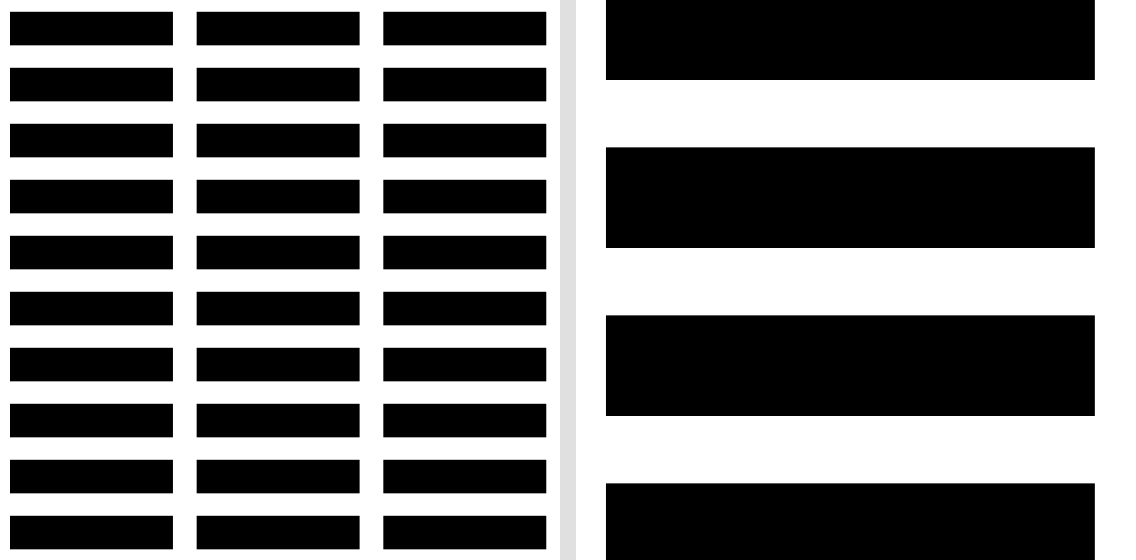
Left, the full canvas; right, a detail of the centre.
Write a three.js fragment shader that draws this pattern.

```glsl
// Black horizontal bars in a regular grid of columns and rows on white.
#define REPEATS vec2(3.0, 10.0)         // bars across and up
#define BAR_SIZE vec2(0.873, 0.599)     // bar size as a share of its cell
#define BAR_CENTRE vec2(0.490, 0.490)   // bar centre within its cell
#define INK vec3(0.0)
#define PAPER vec3(1.0)

varying vec2 vUv;

// Signed distance to the bar edges on each axis, in canvas units
vec2 barEdges(vec2 uv) {
  vec2 fromCentre = fract(uv * REPEATS - BAR_CENTRE + 0.5) - 0.5;
  return (abs(fromCentre) - 0.5 * BAR_SIZE) / REPEATS;
}

void main() {
  // Smooth each edge over one screen sample
  vec2 sampleSize = max(fwidth(vUv), vec2(1e-5));
  vec2 coverage = clamp(0.5 - barEdges(vUv) / sampleSize, 0.0, 1.0);

  gl_FragColor = vec4(mix(PAPER, INK, coverage.x * coverage.y), 1.0);
}
```
